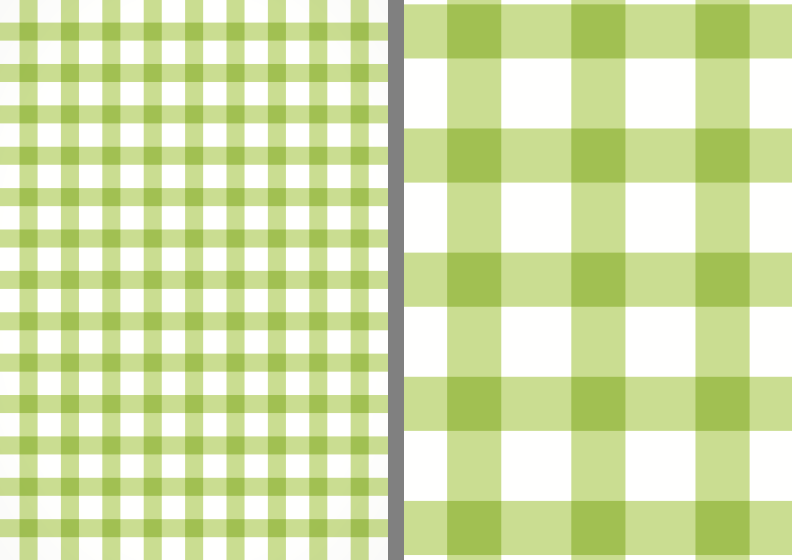
Left: the whole. Right: its middle third, enlarged.
A Shadertoy shader for this pattern:

```glsl
#define REPEATS vec2(9.374, 13.533)     // checks across and down
#define FIRST_BAND vec2(0.690, 0.769)   // centre of the first band, in repeats
#define BAND_WIDTH 0.436                // share of one repeat
#define GROUND vec3(1.0, 1.0, 0.995)
#define SINGLE vec3(0.793, 0.868, 0.570)
#define CROSSING vec3(0.630, 0.754, 0.322)
#define EDGE_SHADE 0.018

// Coverage of the vertical (x) and horizontal (y) bands, smoothed over a pixel
vec2 bandCoverage(vec2 cell, vec2 pixel) {
    vec2 fromCentre = abs(fract(cell - FIRST_BAND + 0.5) - 0.5);
    return clamp(0.5 + (0.5 * BAND_WIDTH - fromCentre) / pixel, 0.0, 1.0);
}

// Faint darkening toward the corners
float cornerShade(vec2 uv) {
    vec2 fromMiddle = abs(uv * 2.0 - 1.0);
    return 1.0 - EDGE_SHADE * smoothstep(0.95, 1.4, length(fromMiddle));
}

void mainImage(out vec4 fragColor, in vec2 fragCoord) {
    vec2 uv = fragCoord / iResolution.xy;
    vec2 band = bandCoverage(uv * REPEATS, REPEATS / iResolution.xy);

    // Gingham: plain ground, single bands, darker where they cross
    vec3 betweenRows = mix(GROUND, SINGLE, band.x);
    vec3 alongRows = mix(SINGLE, CROSSING, band.x);
    vec3 cloth = mix(betweenRows, alongRows, band.y);

    fragColor = vec4(cloth * cornerShade(uv), 1.0);
}
```
